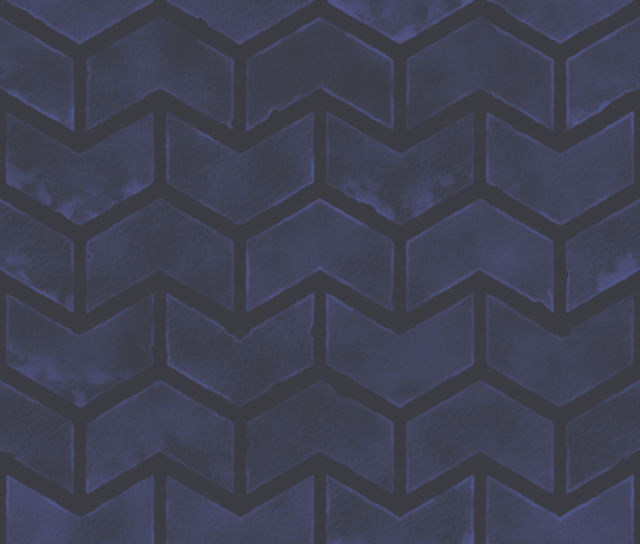
This pattern is drawn by a WebGL 2 fragment shader. Its source:

```glsl
#version 300 es
precision highp float;
// Worn indigo chevron tiles in interlocking rows, set in dark grey grout.

uniform vec2 u_resolution;
out vec4 outColor;

// Layout, in units of one repeat width
const float COLUMNS = 4.0;                      // repeats across the canvas
const float ROWS = 6.0;                         // tile rows, two per repeat
const float ROW_HEIGHT = 0.5677;
const float ROW_ORIGIN = 1.9375;                // height of an upward apex axis
const float SLOPE = 0.585;                      // slant of the chevron arms
const vec2 HALF_TILE = vec2(0.463, 0.2265);
const float CORNER = 0.016;

// Wear
const float WOBBLE = 0.014;
const float CHIP_DEPTH = 0.035;
const float EDGE_SOFTNESS = 0.007;
const float RIM_WIDTH = 0.011;
const float GRAIN = 0.22;

// Colours
const vec3 GROUT = vec3(0.234, 0.233, 0.268);
const vec3 TILE_DARK = vec3(0.236, 0.243, 0.290);
const vec3 TILE_LIGHT = vec3(0.305, 0.320, 0.490);

float hash(vec2 p) {
    vec3 q = fract(vec3(p.xyx) * 0.1031);
    q += dot(q, q.yzx + 33.33);
    return fract((q.x + q.y) * q.z);
}

float noise(vec2 p) {
    vec2 cell = floor(p), f = fract(p);
    f = f * f * (3.0 - 2.0 * f);
    float low = mix(hash(cell), hash(cell + vec2(1, 0)), f.x);
    float high = mix(hash(cell + vec2(0, 1)), hash(cell + vec2(1, 1)), f.x);
    return mix(low, high, f.y);
}

float fbm(vec2 p) {
    float sum = 0.0, amplitude = 0.533;
    for (int i = 0; i < 4; i++) {
        sum += amplitude * noise(p);
        p = mat2(1.6, 1.2, -1.2, 1.6) * p + 7.3;
        amplitude *= 0.5;
    }
    return sum;
}

// Signed distance to a rounded tile in sheared coordinates
float tileDistance(vec2 p) {
    vec2 q = abs(p) - HALF_TILE;
    q.y *= inversesqrt(1.0 + SLOPE * SLOPE);
    q += CORNER;
    return length(max(q, 0.0)) + min(max(q.x, q.y), 0.0) - CORNER;
}

// Tone of the glaze from 0 (dark) to 1 (light)
float glazeTone(vec2 local, vec2 sheared, vec2 id, float dist) {
    vec2 seed = vec2(hash(id + 3.7), hash(id + 11.3));
    vec2 p = local + 40.0 * seed;
    float cloud = fbm(p * 3.5);
    float tone = 0.03 + 0.34 * hash(id + 23.1) + 0.75 * (cloud - 0.42);

    // Pale blotches, gathered at the lower edge of some tiles
    float blotchy = smoothstep(0.62, 0.85, seed.x);
    float lower = smoothstep(0.08, -0.22, sheared.y);
    vec2 warp = vec2(cloud, fbm(p * 5.0 + 9.0)) * 1.5;
    tone += 0.65 * blotchy * lower * smoothstep(0.42, 0.68, fbm(p * 9.0 + warp));

    // Embossed paper grain
    float relief = noise(p * 48.0) - noise(p * 48.0 + vec2(0.45, -0.45));
    tone += GRAIN * mix(0.3, 1.0, seed.y) * relief;
    tone += 0.10 * (noise(p * 90.0) - 0.5);

    // Broken light rim and a soft glow inside it
    float patches = smoothstep(0.3, 0.7, noise(p * 7.0 + 5.0));
    float rimOffset = (dist + RIM_WIDTH) / RIM_WIDTH;
    float rim = exp(-rimOffset * rimOffset) * mix(0.15, 0.6, patches);
    rim *= mix(0.35, 1.2, hash(id + 31.9));
    float glow = 0.10 * exp(dist * 28.0) * patches;
    return clamp(tone + rim + glow, 0.0, 1.1);
}

void main() {
    vec2 p = gl_FragCoord.xy / u_resolution.x * COLUMNS;
    float pixel = COLUMNS / u_resolution.x;

    // Zigzag rows; every other row is shifted by half a repeat
    float zigzag = SLOPE * abs(p.x - floor(p.x + 0.5));
    float level = p.y - ROW_ORIGIN;
    float row = floor((level + zigzag) / ROW_HEIGHT + 0.5);
    float shift = 0.5 * mod(row, 2.0);
    float column = floor(p.x + 0.5 - shift);
    vec2 local = vec2(p.x - column - shift, level - row * ROW_HEIGHT);
    vec2 sheared = local + vec2(0.0, zigzag);
    vec2 id = vec2(mod(column, COLUMNS), mod(row, ROWS));

    // Uneven outline with occasional chips
    vec2 edgePoint = local + 17.0 * vec2(hash(id + 41.0), hash(id + 53.0));
    float dist = tileDistance(sheared);
    dist += WOBBLE * (fbm(edgePoint * 22.0) - 0.5);
    dist += CHIP_DEPTH * smoothstep(0.8, 0.95, noise(edgePoint * 6.0)) * noise(edgePoint * 30.0);

    float softness = max(pixel, EDGE_SOFTNESS);
    float coverage = 1.0 - smoothstep(-softness, softness, dist);
    vec3 glaze = mix(TILE_DARK, TILE_LIGHT, glazeTone(local, sheared, id, dist));
    vec3 grout = GROUT + 0.006 * (fbm(p * 12.0) - 0.5);
    outColor = vec4(mix(grout, glaze, coverage), 1.0);
}
```
